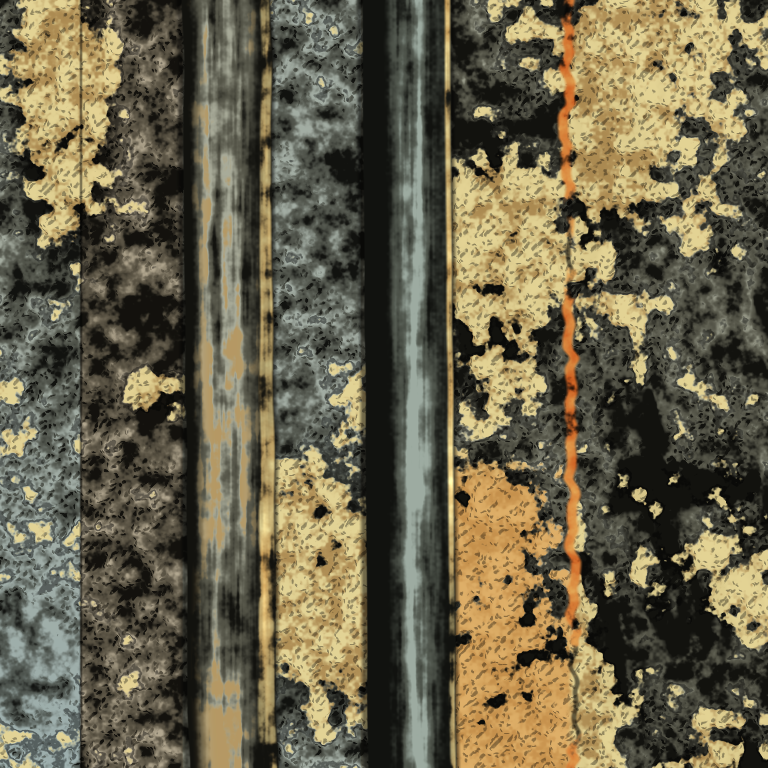
This texture is drawn by a WebGL 1 fragment shader. Its source:

```glsl
precision highp float;
// Weathered metal sheet: upright panels, two rounded ribs and a rusty seam.
// Layered value noise gives the mottled grey, cellular noise the pits, and
// noisy ellipses the crusts of yellow lichen; ribs use stretched noise.

uniform vec2 u_resolution;

const vec3 SOOT  = vec3(0.07, 0.07, 0.055);
const vec3 SLATE = vec3(0.33, 0.33, 0.28);
const vec3 ASH   = vec3(0.66, 0.67, 0.60);
const vec3 OCHRE = vec3(0.72, 0.58, 0.34);
const vec3 CREAM = vec3(0.91, 0.84, 0.58);
const vec3 RUST  = vec3(0.80, 0.36, 0.12);
const vec3 PEACH = vec3(0.88, 0.62, 0.31);

const float RIB_START = 0.238;   // left edge of the first rib
const float RIB_PITCH = 0.234;
const float RIB_WIDTH = 0.115;
const float SEAM_X = 0.105;
const float RUST_X = 0.743;
const float GRAIN_SCALE = 48.0;
const float PIT_SCALE = 95.0;

// Main lichen crusts: centre, then radii.
const vec4 CRUST_TOP_LEFT = vec4(0.085, 0.84, 0.065, 0.20);
const vec4 CRUST_SPOT     = vec4(0.205, 0.485, 0.042, 0.042);
const vec4 CRUST_LOW_MID  = vec4(0.42, 0.24, 0.10, 0.17);
const vec4 CRUST_CENTRE   = vec4(0.64, 0.67, 0.09, 0.17);
const vec4 CRUST_ORANGE   = vec4(0.625, 0.325, 0.07, 0.075);
const vec4 CRUST_BOTTOM   = vec4(0.67, 0.08, 0.11, 0.14);
const vec4 CRUST_RIGHT    = vec4(0.79, 0.83, 0.065, 0.13);

float hash(vec2 p) {
  vec3 h = fract(vec3(p.xyx) * 0.1031);
  h += dot(h, h.yzx + 33.33);
  return fract((h.x + h.y) * h.z);
}

float noise(vec2 p) {
  vec2 i = floor(p), f = fract(p);
  f = f * f * (3.0 - 2.0 * f);
  return mix(mix(hash(i), hash(i + vec2(1.0, 0.0)), f.x),
             mix(hash(i + vec2(0.0, 1.0)), hash(i + 1.0), f.x), f.y);
}

float fbm(vec2 p) {
  float sum = 0.0, amp = 0.533;
  for (int i = 0; i < 4; i++) {
    sum += amp * noise(p);
    p = mat2(1.6, 1.2, -1.2, 1.6) * p + 17.3;
    amp *= 0.5;
  }
  return sum;
}

// Stretched noise without rotation, for marks that run down the sheet.
float streaks(vec2 p) {
  return 0.5 * noise(p) + 0.3 * noise(p * 2.1 + 5.0) + 0.2 * noise(p * 4.3 + 9.0);
}

// Distance to the nearest scattered cell centre.
float cells(vec2 p) {
  vec2 i = floor(p);
  float d = 2.0;
  for (int y = -1; y <= 1; y++)
    for (int x = -1; x <= 1; x++) {
      vec2 c = i + vec2(float(x), float(y));
      d = min(d, length(c + vec2(hash(c), hash(c + 41.7)) - p));
    }
  return d;
}

float band(float x, float a, float b, float soft) {
  return smoothstep(a - soft, a + soft, x) * (1.0 - smoothstep(b - soft, b + soft, x));
}

float crust(vec2 p, vec4 c) { return 1.0 - length((p - c.xy) / c.zw); }

vec3 metal(float tone) {
  vec3 c = mix(SOOT, SLATE, smoothstep(0.05, 0.42, tone));
  return mix(c, ASH, smoothstep(0.38, 0.85, tone));
}

void main() {
  vec2 uv = gl_FragCoord.xy / u_resolution;
  float edge = 1.0 / u_resolution.x;
  float grain = fbm(uv * GRAIN_SCALE) - 0.5;
  float mottle = fbm(uv * 9.0 + 3.7) - 0.5;
  float fine = noise(uv * 230.0) - 0.5;
  float pits = 1.0 - smoothstep(0.12, 0.34, cells(uv * PIT_SCALE + 3.0 * grain));

  // Panels, each with its own brightness.
  float leftPanel = 1.0 - smoothstep(SEAM_X - edge, SEAM_X + edge, uv.x);
  float brownPanel = band(uv.x, SEAM_X, RIB_START, edge);
  float midPanel = band(uv.x, 0.35, 0.47, edge);
  float darkPanel = band(uv.x, 0.585, RUST_X, 0.006);
  float rightPanel = smoothstep(RUST_X, RUST_X + 0.012, uv.x);
  float tone = 0.44 + 1.5 * grain + 0.9 * mottle + 0.22 * fine
    + leftPanel * (0.26 - 0.3 * uv.y) - 0.08 * brownPanel + 0.13 * midPanel
    - 0.09 * darkPanel + 0.03 * rightPanel;
  tone -= 0.3 * pits * smoothstep(-0.12, 0.12, mottle + 0.05);

  // Sooty smears and a slanted scorch on the right panel.
  float smear = streaks(vec2(uv.x + 0.15 * uv.y, uv.y * 0.4) * 22.0);
  tone -= 0.5 * rightPanel * smoothstep(0.50, 0.72, smear + 0.5 * grain);
  vec2 scorch = uv - vec2(0.79, 0.33) + 0.03 * grain;
  float scorchTop = 0.075 - 0.25 * scorch.x;
  tone -= 0.55 * band(scorch.x - 0.25 * scorch.y, 0.0, 0.19, 0.008)
    * band(scorch.y - 0.1 * scorch.x, 0.0, scorchTop, 0.008);
  vec3 color = metal(tone);
  color *= mix(vec3(1.0), vec3(0.93, 1.02, 1.13), leftPanel * (1.0 - uv.y) + 0.5 * midPanel);
  color *= mix(vec3(1.0), vec3(1.06, 0.98, 0.94), brownPanel);

  // Lichen: named crusts plus a thin scatter, heavier on the right.
  float cover = max(max(crust(uv, CRUST_TOP_LEFT), crust(uv, CRUST_SPOT)),
                    max(crust(uv, CRUST_LOW_MID), crust(uv, CRUST_CENTRE)));
  cover = max(cover, max(crust(uv, CRUST_ORANGE), crust(uv, CRUST_BOTTOM)));
  cover = max(cover, crust(uv, CRUST_RIGHT));
  cover = clamp(cover, -0.4, 0.4) + 1.5 * mottle + 1.4 * grain
    + rightPanel * (0.2 + 0.15 * band(uv.y, 0.0, 0.3, 0.06))
    + 0.25 * smoothstep(0.88, 1.0, uv.y) * smoothstep(0.6, 0.7, uv.x)
    - 0.15 * brownPanel;
  float lichen = smoothstep(0.0, 0.13, cover);
  vec3 lichenColor = mix(OCHRE, CREAM, smoothstep(-0.2, 0.16, grain + 0.35 * fine));
  float orange = darkPanel * (1.0 - smoothstep(0.36, 0.44, uv.y));
  lichenColor = mix(lichenColor, PEACH, 0.7 * orange) * (1.0 - 0.35 * pits);
  color *= 1.0 - 0.45 * band(cover, -0.12, 0.02, 0.05);
  color = mix(color, lichenColor, 0.92 * lichen);

  // Panel joint and broken rust seam.
  color *= 1.0 - 0.5 * band(uv.x, SEAM_X - 0.001, SEAM_X + 0.002, 0.0015);
  float rustX = uv.x - RUST_X - 0.012 * (0.5 - uv.y) - 0.012 * (noise(uv.yy * 45.0) - 0.5);
  float rustAmount = smoothstep(0.34, 0.58, noise(vec2(uv.y * 9.0, 4.0)) + grain);
  color *= 1.0 - 0.55 * band(rustX, -0.003, 0.003, 0.002);
  color = mix(color, mix(RUST, PEACH, 0.5 + 2.0 * grain),
              rustAmount * band(rustX, -0.007, 0.006, 0.003));

  // Rounded ribs: shadowed left side, streaked crown, crusted right lip.
  for (int i = 0; i < 2; i++) {
    float n = float(i);
    float t = (uv.x - RIB_START - RIB_PITCH * n - 0.008 * (1.0 - uv.y)) / RIB_WIDTH;
    t += 0.03 * (noise(vec2(uv.y * 12.0, n * 7.0)) - 0.5);
    float streak = streaks(vec2(uv.x * 75.0, uv.y * 5.0 + n * 11.0)) - 0.5;
    float crown = smoothstep(mix(0.02, 0.18, n), mix(0.32, 0.55, n), t)
      * (1.0 - 0.8 * smoothstep(0.58, 0.88, t));
    float light = crown * (0.70 + 1.5 * streak + 0.7 * grain) + 0.08 * fine;
    vec3 rib = metal(light) * mix(vec3(1.0), vec3(0.93, 1.0, 1.05), n);
    float flakes = smoothstep(0.05, 0.22, streak + 0.6 * grain + 0.12 - 0.2 * uv.y);
    rib = mix(rib, OCHRE, (1.0 - n) * flakes * crown * 0.8);
    float lip = band(t, mix(0.89 - 0.10 * (1.0 - uv.y), 0.93, n), 0.99, 0.02);
    rib = mix(rib, mix(OCHRE, CREAM, 0.4 + 2.0 * grain) * (0.85 + streak),
              lip * smoothstep(-0.25, 0.12, streak + grain + 0.08));
    color *= 1.0 - 0.5 * band(t, -0.06, 1.03, 0.03);
    color = mix(color, rib, band(t, 0.0, 1.0, 0.012));
  }
  gl_FragColor = vec4(clamp(color, 0.0, 1.0), 1.0);
}
```
